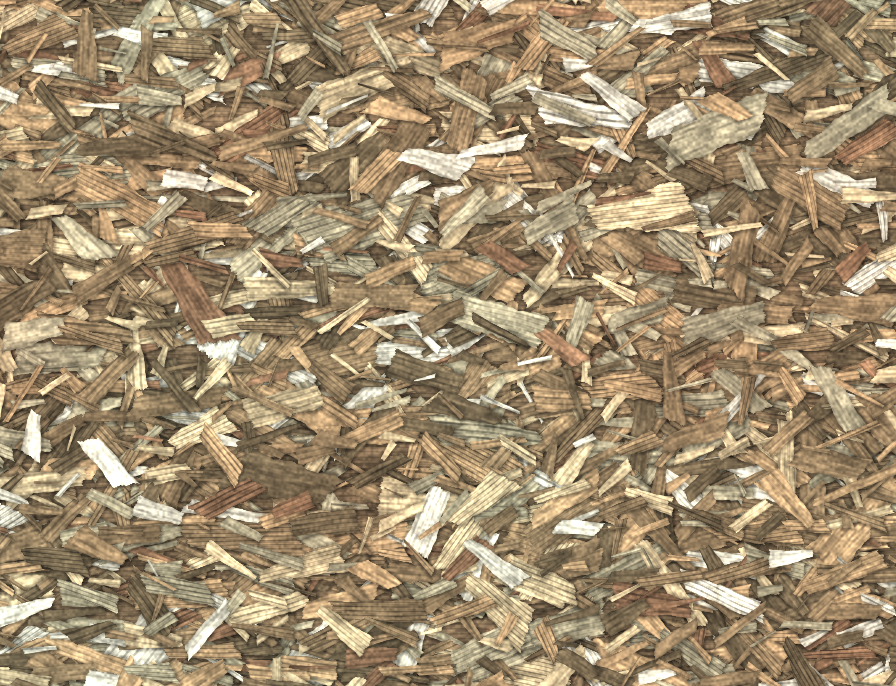
A WebGL 1 fragment shader for this texture:

```glsl
precision highp float;
// Pressed wood-chip board: overlapping splintered flakes with grain, shadows and weathering.

uniform vec2 u_resolution;

#define LAYERS 15
#define CELL_MIN 0.052
#define CELL_MAX 0.175
#define ANGLE_SPREAD 1.25
#define UPRIGHT_SHARE 0.08
#define SHADOW_DEPTH 0.34
#define SHADOW_WIDTH 0.007
#define RING_CONTRAST 0.28
#define FIBRE_CONTRAST 0.40
#define SPECKLE 0.32
#define EXPOSURE 1.13

float hash(vec2 p) {
  return fract(sin(dot(p, vec2(12.9898, 78.233))) * 43758.5453);
}

// Four random values from a single sine.
vec4 hash4(vec2 p) {
  float wave = sin(dot(p, vec2(12.9898, 78.233)));
  return fract(wave * vec4(43758.55, 22578.15, 19642.35, 35791.75));
}

float noise(vec2 p) {
  vec2 i = floor(p), f = fract(p);
  f = f * f * (3.0 - 2.0 * f);
  return mix(mix(hash(i), hash(i + vec2(1.0, 0.0)), f.x),
             mix(hash(i + vec2(0.0, 1.0)), hash(i + vec2(1.0, 1.0)), f.x), f.y);
}

// Picks a wood tone; thresholds set the share of each tone.
vec3 woodTone(float pick) {
  vec3 tone = vec3(0.45, 0.39, 0.30);
  tone = mix(tone, vec3(0.57, 0.48, 0.365), step(0.14, pick));
  tone = mix(tone, vec3(0.56, 0.43, 0.33), step(0.42, pick));
  tone = mix(tone, vec3(0.73, 0.605, 0.455), step(0.49, pick));
  tone = mix(tone, vec3(0.67, 0.63, 0.52), step(0.65, pick));
  tone = mix(tone, vec3(0.85, 0.76, 0.60), step(0.79, pick));
  return mix(tone, vec3(0.90, 0.87, 0.79), step(0.92, pick));
}

// Signed distance to a tapered flake with skewed, splintered ends.
float flakeDistance(vec2 q, vec2 halfSize, vec4 rnd) {
  float jag = abs(fract(q.y * 61.0 + rnd.x) - 0.5) + 0.4 * abs(fract(q.y * 243.0 + rnd.y) - 0.5);
  float wobble = abs(fract(q.x * 17.0 + rnd.z) - 0.5) + 0.3 * abs(fract(q.x * 59.0 + rnd.w) - 0.5);
  float taper = 1.0 + (rnd.z - 0.5) * 1.1 * q.x / halfSize.x;
  float ends = abs(q.x + (rnd.w - 0.5) * 1.5 * q.y) + 0.12 * jag * halfSize.x - halfSize.x;
  float sides = abs(q.y + (wobble - 0.35) * 0.4 * halfSize.y) - halfSize.y * taper;
  return max(ends, sides);
}

// Growth rings and fine fibres running along the flake.
float grain(vec2 q, vec4 rnd) {
  vec2 seed = rnd.xy * 83.0;
  float warp = noise(q * vec2(14.0, 30.0) + seed) * 5.0;
  float ring = sin(q.y * mix(600.0, 1150.0, rnd.z) + warp + rnd.w * 6.28);
  float fibre = noise(q * vec2(45.0, 290.0) + seed) - 0.5;
  float streak = noise(q * vec2(10.0, 75.0) + seed.yx) - 0.5;
  return 1.0 - RING_CONTRAST * rnd.w * smoothstep(0.1, 1.0, ring)
       + FIBRE_CONTRAST * fibre + 0.2 * streak;
}

// Lays one flake and its shadow; keeps the top flake's frame for the grain.
void layFlake(vec2 p, vec2 cell, float size, float layer,
              inout vec3 color, inout vec2 topFrame, inout vec4 topLook) {
  vec4 place = hash4(cell + layer * 7.31);
  vec2 d = p - (cell + 0.5 + (place.xy - 0.5) * 0.6) * size;
  if (dot(d, d) > 0.49 * size * size) return;

  vec4 look = fract(place.wzyx * 91.7 + place * 37.1);
  vec4 form = fract(look * 61.3 + place.yxwz * 13.7);
  float angle = (place.z + look.w - 1.0) * ANGLE_SPREAD + 1.4 * step(form.x, UPRIGHT_SHARE);
  float c = cos(angle), s = sin(angle);
  vec2 q = vec2(c * d.x + s * d.y, c * d.y - s * d.x);
  float halfLength = size * mix(0.28, 0.61, place.w);
  float dist = flakeDistance(q, halfLength * vec2(1.0, mix(0.07, 0.37, look.y)), form);
  if (dist > SHADOW_WIDTH) return;

  // The shadow is deeper on the lower right side.
  float side = 0.55 + 0.45 * dot(d, vec2(0.6, -0.8)) / (length(d) + 0.0001);
  color *= 1.0 - SHADOW_DEPTH * side * (1.0 - smoothstep(0.0, SHADOW_WIDTH, dist));

  float blur = 0.6 / u_resolution.y;
  float cover = 1.0 - smoothstep(-blur, blur, dist);
  float rim = mix(0.88, 1.0, smoothstep(0.0, 0.003, -dist));
  color = mix(color, woodTone(look.x) * (0.92 + 0.16 * look.z) * rim, cover);
  if (dist < 0.0) {
    topFrame = q;
    topLook = form;
  }
}

void main() {
  vec2 p = gl_FragCoord.xy / u_resolution.y;
  vec3 color = vec3(0.47, 0.39, 0.30);
  vec2 frame = p;
  vec4 look = vec4(0.5);

  // Stack layers of flakes of mixed size, testing the four nearest cells.
  for (int i = 0; i < LAYERS; i++) {
    float layer = float(i) + 1.0;
    float size = mix(CELL_MIN, CELL_MAX, fract(layer * 0.618));
    vec2 shifted = p + fract(layer * vec2(0.7549, 0.5698));
    vec2 home = floor(shifted / size - 0.5);
    for (int k = 0; k < 4; k++) {
      vec2 corner = vec2(mod(float(k), 2.0), floor(float(k) * 0.5));
      layFlake(shifted, home + corner, size, layer, color, frame, look);
    }
  }

  // Grain of the top flake, then weathering blotches, warm drift and speckle.
  color *= grain(frame, look) * (1.0 + 0.24 * (noise(p * 38.0) - 0.5));
  color *= mix(vec3(0.97, 1.01, 1.01), vec3(1.03, 0.99, 0.97), noise(p * 4.0));
  color *= 1.0 + SPECKLE * (noise(p * 260.0 + 31.0) - 0.5);
  gl_FragColor = vec4(clamp(color * EXPOSURE, 0.0, 1.0), 1.0);
}
```
